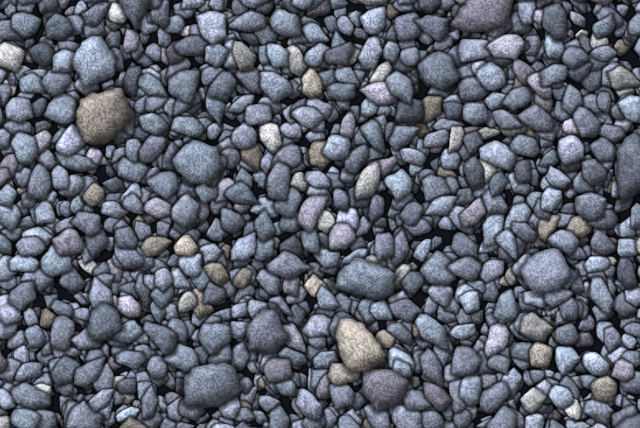
A Shadertoy shader for this texture:

```glsl
// Draws a bed of blue-grey crushed gravel, piled in layers with dark gaps.

vec3 hash3(vec3 p) {
    p = fract(p * vec3(0.1031, 0.1030, 0.0973));
    p += dot(p, p.yxz + 33.33);
    return fract((p.xxy + p.yxx) * p.zyx);
}

float noise(vec2 p) {
    vec2 i = floor(p), f = fract(p);
    f = f * f * (3.0 - 2.0 * f);
    float a = hash3(vec3(i, 7.0)).x;
    float b = hash3(vec3(i + vec2(1, 0), 7.0)).x;
    float c = hash3(vec3(i + vec2(0, 1), 7.0)).x;
    float d = hash3(vec3(i + 1.0, 7.0)).x;
    return mix(mix(a, b, f.x), mix(c, d, f.x), f.y);
}

// Rounded polygon from a soft maximum of half planes: xy = slope, z = distance
vec3 stoneShape(vec2 q, vec3 id, float sharpness) {
    float total = 0.0;
    vec2 slope = vec2(0);
    for (float k = 0.0; k < 6.0; k++) {
        vec3 h = hash3(id + vec3(0, 0, 31.0 + k * 3.7));
        float angle = (k + 0.75 * h.x) * 1.0472;
        vec2 dir = vec2(cos(angle), sin(angle));
        float weight = exp(sharpness * (dot(q, dir) - mix(0.8, 1.1, h.y)));
        total += weight;
        slope += dir * weight;
    }
    return vec3(slope / total, log(total) / sharpness);
}

// Mostly cool grey, with some mauve, warm and pale stones
vec3 stoneColor(vec3 h, float kind) {
    float tone = 0.38 + 0.2 * (h.x + h.y);
    vec3 tint = mix(vec3(0.89, 0.98, 1.10), vec3(0.93, 0.97, 1.11), h.z);
    if (kind > 0.82) tint = vec3(0.97, 0.96, 1.08);
    if (kind > 0.91) tint = vec3(1.03, 0.99, 0.95);
    if (kind > 0.95) {
        tint = vec3(0.99, 1.0, 1.02);
        tone += 0.17;
    }
    return tone * tint;
}

void mainImage(out vec4 fragColor, in vec2 fragCoord) {
    vec2 p = fragCoord / iResolution.y;
    float pixel = 1.0 / iResolution.y;

    // Mineral grain shared by all stones
    float mottle = noise(p * 95.0) - 0.5;
    float grain = noise(p * 260.0 + 17.0) - 0.5;
    float wobble = (noise(p * 65.0 + 40.0) - 0.5) * 0.12;

    vec3 color = vec3(0.07, 0.08, 0.105);

    // Pile the stones from small and deep to large and high
    for (float layer = 0.0; layer < 6.0; layer++) {
        bool large = layer > 4.5;
        float cell = large ? 0.13 : 0.045 + 0.007 * layer;
        float presence = large ? 0.12 : 1.0 - 0.1 * layer;
        vec2 grid = p / cell + layer * 3.37;

        for (int n = 0; n < 9; n++) {
            vec2 tile = floor(grid) + vec2(n % 3 - 1, n / 3 - 1);
            vec3 id = vec3(tile, layer * 11.0 + 2.0);
            vec3 place = hash3(id);
            if (place.z > presence) continue;
            vec3 form = hash3(id + vec3(0, 0, 101.0));
            vec3 look = hash3(id + vec3(0, 0, 157.0));
            vec3 extra = hash3(id + vec3(0, 0, 211.0));

            // Turn and stretch into the frame of the stone
            float turn = form.x * 6.2832;
            mat2 spin = mat2(cos(turn), sin(turn), -sin(turn), cos(turn));
            float radius = mix(0.34, 0.5, form.y);
            float stretch = mix(1.0, 1.35, form.z);
            vec2 center = tile + 0.5 + 0.6 * (place.xy - 0.5);
            vec2 q = spin * (grid - center) / radius;
            q /= vec2(stretch, 1.0 / stretch);
            if (dot(q, q) > 4.0) continue;
            vec3 shape = stoneShape(q, id, mix(5.0, 15.0, extra.x));
            float d = shape.z + wobble;

            // Contact shadow on whatever lies beneath
            color *= mix(0.38, 1.0, smoothstep(-0.02, 0.28, d));

            // Domed, slightly tilted face lit from the upper left
            vec2 slope = shape.xy * spin * smoothstep(-0.75, 0.05, d);
            slope += 0.4 * (extra.yz - 0.5) + 0.25 * vec2(mottle, grain);
            vec3 normal = normalize(vec3(slope, 0.8));
            float light = max(dot(normal, vec3(-0.34, 0.59, 0.73)), 0.0);
            vec3 stone = stoneColor(look, fract(look.x * 7.0 + extra.y * 5.0));
            stone *= 0.45 + 0.85 * light;
            stone *= 1.0 + 0.22 * mottle + 0.3 * grain;
            stone *= mix(1.0, 0.6, smoothstep(-0.2, 0.05, d));
            stone *= mix(0.82, 1.0, layer / 5.0);

            float blur = 0.8 * pixel / (cell * radius);
            color = mix(color, stone, smoothstep(blur, -blur, d));
        }
    }
    fragColor = vec4(clamp(color, 0.0, 1.0), 1.0);
}
```
